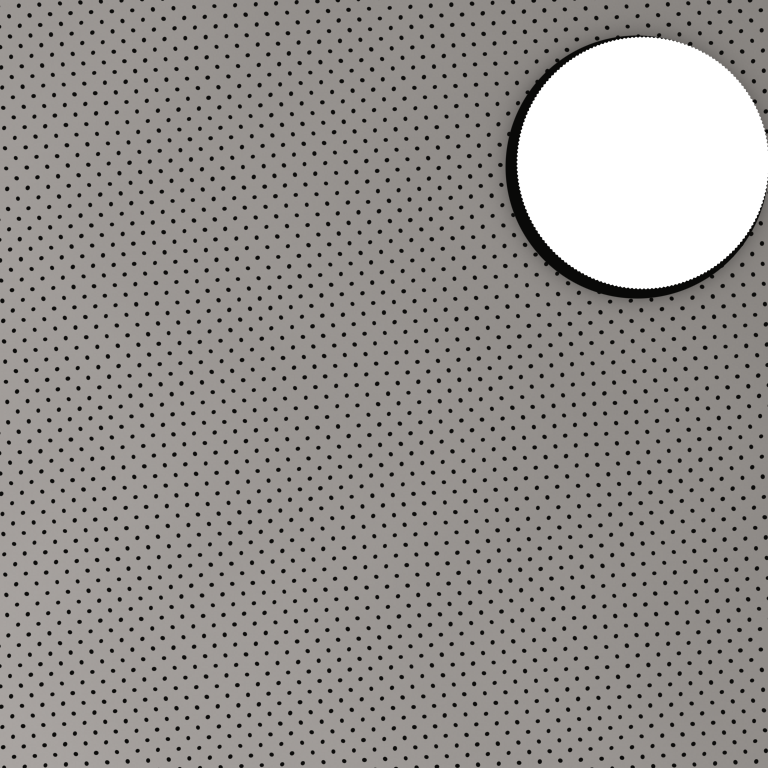
A three.js fragment shader for this texture:

```glsl
// Grey perforated ceiling panel with staggered pinholes and a round white lamp.
varying vec2 vUv;

const vec2 PITCH = vec2(0.0268, 0.0264);    // hole spacing along each axis
const vec2 ANCHOR = vec2(0.4592, 0.6042);   // centre of one hole
const float TILT = 0.0487;                  // grid rotation in radians
const float HOLE_RADIUS = 0.0027;
const float HOLE_JITTER = 0.0005;
const float SOFT = 0.001;                   // half width of smoothed edges

const vec2 LAMP_CENTRE = vec2(0.8372, 0.7878);
const float LAMP_RADIUS = 0.1640;
const vec2 BODY_CENTRE = vec2(0.8295, 0.7825);
const float BODY_RADIUS = 0.1712;
const float TEETH = 200.0;
const float TOOTH_DEPTH = 0.0006;

const vec3 PANEL_LIGHT = vec3(0.66, 0.642, 0.63);
const vec3 PANEL_DARK = vec3(0.53, 0.515, 0.50);
const vec3 HOLE_COLOUR = vec3(0.045, 0.043, 0.038);
const vec3 BODY_COLOUR = vec3(0.035, 0.035, 0.03);
const vec3 LAMP_COLOUR = vec3(1.0);

float hash(vec2 p) {
  return fract(sin(dot(p, vec2(127.1, 311.7))) * 4375.85);
}

float fill(float d) {
  return 1.0 - smoothstep(-SOFT, SOFT, d);
}

// Signed distance to the nearest hole of one square sub-grid.
float holeGrid(vec2 cell, float seed) {
  vec2 id = floor(cell + 0.5);
  vec2 key = id + seed;
  vec2 jitter = vec2(hash(key), hash(key + 19.3)) - 0.5;
  vec2 p = (cell - id) * PITCH - jitter * HOLE_JITTER;
  float angle = atan(p.y, p.x + 0.000001);
  float wobble = 0.06 * sin(2.0 * angle + 6.28 * hash(key + 7.7));
  float size = 0.94 + 0.12 * hash(key + 41.9);
  return length(p) - HOLE_RADIUS * (size + wobble);
}

void main() {
  // Panel: broad light falloff with faint mottling
  float falloff = dot(vUv, vec2(0.65, 0.35));
  vec3 colour = mix(PANEL_LIGHT, PANEL_DARK, falloff);
  colour += 0.004 * sin(vUv.x * 17.0 + 2.0 * sin(vUv.y * 11.0));
  colour += 0.006 * (hash(floor(vUv * 512.0)) - 0.5);

  // Soft shadow around the lamp body
  float body = length(vUv - BODY_CENTRE) - BODY_RADIUS;
  colour *= 1.0 - 0.22 * exp(-max(body, 0.0) / 0.012);

  // Holes: two square grids offset by half a cell
  float c = cos(TILT);
  float s = sin(TILT);
  vec2 p = vUv - ANCHOR;
  vec2 cell = vec2(c * p.x + s * p.y, c * p.y - s * p.x) / PITCH;
  float hole = min(holeGrid(cell, 0.0), holeGrid(cell - 0.5, 63.0));
  colour = mix(colour, HOLE_COLOUR, fill(hole));

  // Lamp: dark body, then the bright diffuser with a fine toothed edge
  colour = mix(colour, BODY_COLOUR, fill(body));
  vec2 q = vUv - LAMP_CENTRE;
  float teeth = TOOTH_DEPTH * sin(TEETH * atan(q.y, q.x));
  colour = mix(colour, LAMP_COLOUR, fill(length(q) - LAMP_RADIUS + teeth));

  gl_FragColor = vec4(colour, 1.0);
}
```
